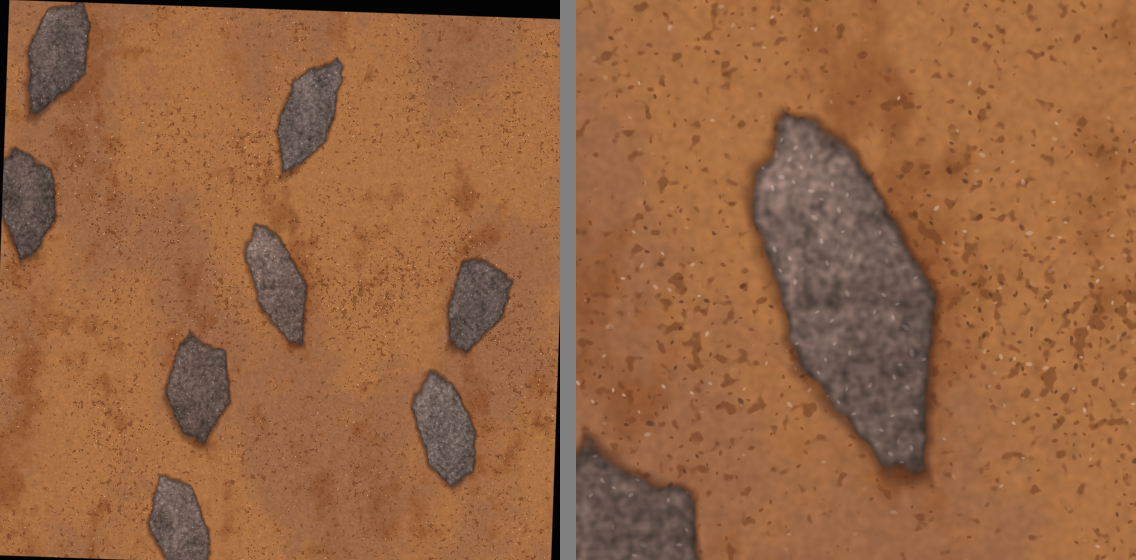
Left: the whole. Right: its middle third, enlarged.
A WebGL 1 fragment shader for this texture:

```glsl
precision highp float;
// Flat grey stones scattered on an ochre clay slab, tilted slightly over black.
// Clay: stretched gradient noise, thresholded crumbs and cell-scattered grains.
// Stones: polygons cut by random half planes, placed by a low-discrepancy sequence.
uniform vec2 u_resolution;

vec2 hash2(vec2 p) {
  vec3 q = fract(p.xyx * vec3(0.1031, 0.1030, 0.0973));
  q += dot(q, q.yzx + 33.33);
  return fract((q.xx + q.yz) * q.zy);
}

vec2 rotate(vec2 p, float angle) {
  float c = cos(angle), s = sin(angle);
  return mat2(c, -s, s, c) * p;
}

float cornerSlope(vec2 cell, vec2 f, vec2 corner) {
  return dot(hash2(cell + corner) * 2.0 - 1.0, f - corner);
}

float gradientNoise(vec2 p) {
  vec2 cell = floor(p), f = fract(p);
  vec2 w = f * f * f * (f * (f * 6.0 - 15.0) + 10.0);
  float low = mix(cornerSlope(cell, f, vec2(0.0)), cornerSlope(cell, f, vec2(1.0, 0.0)), w.x);
  float high = mix(cornerSlope(cell, f, vec2(0.0, 1.0)), cornerSlope(cell, f, vec2(1.0)), w.x);
  return mix(low, high, w.y);
}

float fbm(vec2 p) {
  float sum = 0.0, amplitude = 1.0;
  for (int i = 0; i < 4; i++) {
    sum += amplitude * gradientNoise(p);
    p = rotate(p, 0.15) * 2.03 + 5.1;
    amplitude *= 0.5;
  }
  return sum;
}

// Coverage of small elongated grains, at most one per cell of a turned grid.
float grains(vec2 p, float cells, float density) {
  p = rotate(p, cells) * cells + 2.0 * cells;
  vec2 cell = floor(p);
  vec2 place = hash2(cell), kind = hash2(cell + 71.0);
  vec2 q = rotate(fract(p) - 0.35 - 0.3 * place, kind.x * 6.28);
  float radius = mix(0.18, 0.38, place.x * kind.x);
  float body = smoothstep(radius, radius * 0.35, length(q * vec2(1.0, 1.6)));
  return body * smoothstep(0.0, 0.2, density - kind.y);
}

// Approximate distance to one stone, in canvas units.
float stoneDistance(vec2 p, float id) {
  vec2 shape = hash2(vec2(id, 9.0));
  vec2 q = rotate(p, (shape.x - 0.5) * 0.9) / vec2(0.052, 0.104);
  q.x /= 1.0 + (shape.y - 0.35) * 0.9 * clamp(q.y, -1.0, 1.0);
  float d = -1.0;
  for (int k = 0; k < 7; k++) {
    vec2 side = hash2(vec2(float(k) + 3.0, id * 5.0 + 2.0));
    float angle = (float(k) + 0.6 * side.x) * 0.8976;
    d = max(d, dot(q, vec2(cos(angle), sin(angle))) - 0.72 - 0.32 * side.y);
  }
  return d * 0.055;
}

vec3 clay(vec2 p) {
  float patches = fbm(p * vec2(4.0, 2.4) + 3.0);
  float streaks = fbm(p * vec2(9.0, 3.2) + 17.0);
  float mottle = fbm(p * 27.0 + 40.0);
  float cluster = fbm(p * vec2(7.0, 5.0) + 60.0) + 0.6 * mottle;
  vec3 color = mix(vec3(0.605, 0.405, 0.275), vec3(0.67, 0.445, 0.265),
                   smoothstep(-0.3, 0.18, patches + 0.3 * mottle));
  color = mix(color, vec3(0.53, 0.31, 0.17), 0.7 * smoothstep(0.0, 0.6, streaks + 0.6 * mottle));
  color *= 1.0 + 0.08 * gradientNoise(p * 85.0) + 0.10 * gradientNoise(p * 190.0);

  // Irregular crumbs gather in clusters, then single rusty, dark and pale grains.
  float crumbs = gradientNoise(p * 105.0 + 13.0) + 0.6 * gradientNoise(p * 215.0) + 0.3 * cluster;
  color = mix(color, vec3(0.44, 0.25, 0.14), 0.6 * smoothstep(0.20, 0.52, crumbs));
  color = mix(color, vec3(0.45, 0.24, 0.12), 0.6 * grains(p, 120.0, 0.35 + 0.7 * cluster));
  color = mix(color, vec3(0.32, 0.19, 0.13), 0.65 * grains(p + 0.37, 92.0, 0.18 + 0.5 * cluster));
  return mix(color, vec3(0.80, 0.67, 0.57), 0.7 * grains(p + 0.71, 105.0, 0.16 + 0.2 * cluster));
}

void main() {
  vec2 p = gl_FragCoord.xy / u_resolution;
  float edge = max(0.0016, 0.8 / u_resolution.y);
  vec3 color = clay(p);

  // Stone surface detail and slightly uneven outline, shared by all stones.
  float relief = fbm(p * vec2(30.0, 24.0) + 90.0);
  float grit = gradientNoise(p * 120.0) + 0.8 * gradientNoise(p * 220.0);
  float flecks = grains(p + 0.19, 100.0, 0.5);
  float uneven = 0.006 * gradientNoise(p * 22.0 + 7.0) + 0.004 * gradientNoise(p * 70.0);

  for (int i = 0; i < 8; i++) {
    float id = float(i);
    vec2 tone = hash2(vec2(id + 20.0, 4.0));
    vec2 center = fract(vec2(0.54, 0.5) + id * vec2(0.7549, 0.5698));
    center += (hash2(vec2(id, 31.0)) - 0.5) * 0.08;
    float d = stoneDistance(p - center, id) + uneven;

    vec3 stone = mix(vec3(0.37, 0.295, 0.265), vec3(0.45, 0.37, 0.335), tone.x);
    stone = mix(stone, vec3(dot(stone, vec3(0.3333))), 0.3 * tone.y);
    stone *= 1.0 + 0.30 * relief + 0.38 * grit;
    stone *= 1.0 + 1.3 * dot(p - center, vec2(-0.6, 0.8));
    stone *= 1.0 - 0.35 * smoothstep(-0.005, 0.001, d);
    stone += 0.12 * flecks;

    // Thin contact shadow, heavier on the lower left.
    float reach = 0.007 - 0.04 * dot(p - center, vec2(0.7));
    color *= 1.0 - vec3(0.32, 0.36, 0.36) * smoothstep(max(reach, 0.003), 0.0, d);
    color = mix(color, stone, smoothstep(edge, -edge, d));
  }

  // Tilted slab outline on black.
  vec2 slab = abs(rotate(p - vec2(0.5, 0.487), -0.035)) - vec2(0.501, 0.496);
  float outside = smoothstep(-edge, edge, max(slab.x, slab.y));
  gl_FragColor = vec4(mix(color, vec3(0.015, 0.01, 0.01), outside), 1.0);
}
```
